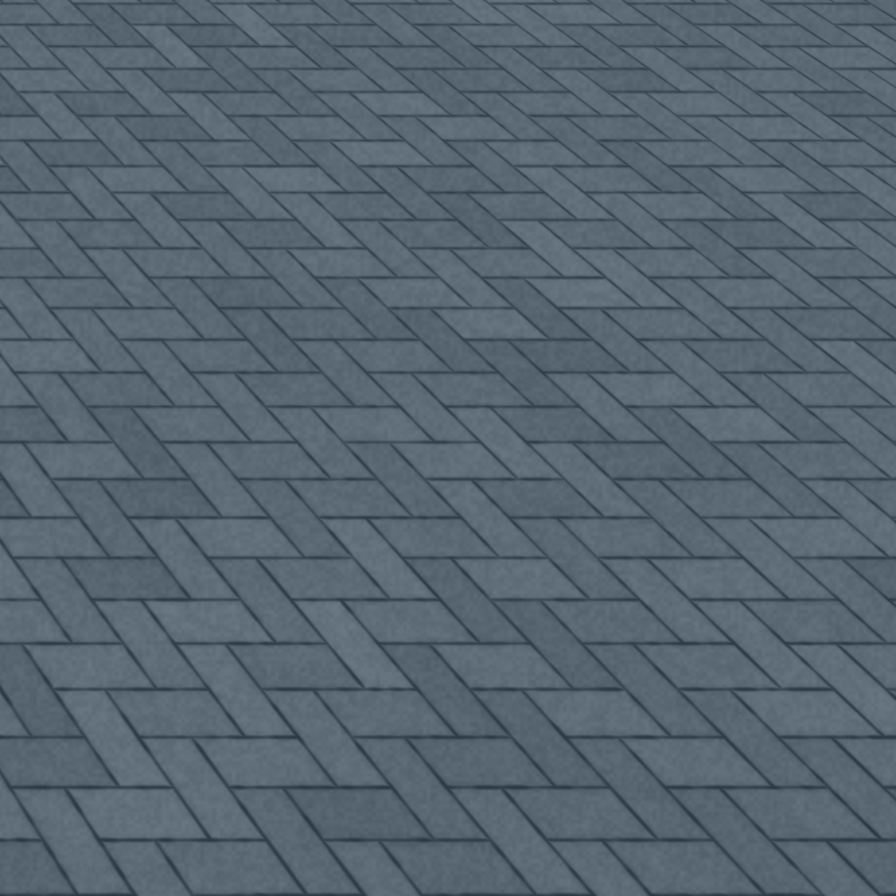
A Shadertoy shader for this texture:

```glsl
// Blue-grey herringbone paving seen at a slant, receding toward a far horizon.
// Each point is projected onto the ground grid, assigned to a 2x1 or 1x2 brick,
// then shaded by a per-brick tone, fine speckle and soft dark joints.

float hash(vec2 p) {
    vec3 h = fract(p.xyx * vec3(0.1031, 0.1030, 0.0973));
    h += dot(h, h.yzx + 33.33);
    return fract((h.x + h.y) * h.z);
}

float noise(vec2 p) {
    vec2 i = floor(p), f = fract(p);
    f = f * f * (3.0 - 2.0 * f);
    return mix(mix(hash(i), hash(i + vec2(1, 0)), f.x),
               mix(hash(i + vec2(0, 1)), hash(i + vec2(1, 1)), f.x), f.y);
}

void mainImage(out vec4 fragColor, in vec2 fragCoord) {
    vec2 uv = fragCoord / iResolution.xy;

    // Perspective: depth is the distance below the horizon
    float depth = 2.5195 - uv.y;
    vec2 ground = vec2((uv.x + 1.4935) / (0.0254 * depth) - 41.7,
                       100.25 / depth - 40.8);

    // Herringbone: every four cells hold a lying brick and two standing halves
    vec2 cell = floor(ground), local = fract(ground);
    float slot = mod(cell.x + cell.y, 4.0);
    bool lying = slot < 1.5;
    vec2 offset = lying ? vec2(slot, 0.0) : vec2(0.0, slot - 2.0);
    vec2 size = lying ? vec2(2.0, 1.0) : vec2(1.0, 2.0);
    vec2 brick = cell - offset + 200.0;
    local += offset;

    // Distance to the brick edge in canvas units, slightly uneven
    vec2 unitSize = vec2(0.0193 * depth, depth * depth / 100.25);
    vec2 edge = min(local, size - local) * unitSize;
    float wobble = noise(ground * 5.0 + 300.0) - 0.5;
    float dist = min(edge.x, edge.y) + wobble * 0.022 * unitSize.y;
    float jointWidth = 0.030 * unitSize.y;
    float soft = max(0.0023, 0.8 / iResolution.y);
    float face = smoothstep(jointWidth - soft, jointWidth + soft, dist);

    // Brick tone, faint stains and stone speckle
    float tone = (hash(brick) - 0.5) * 0.040;
    tone += (hash(brick + 71.0) - 0.5) * 0.018;
    tone += (noise(ground * 0.45 + 90.0) - 0.5) * 0.012;
    tone += (noise(ground * 3.0 + 500.0) - 0.5) * 0.014;
    float speckle = noise(uv * 230.0 + 40.0) - 0.5;
    speckle += 0.6 * (noise(uv.yx * 130.0 + 170.0) - 0.5);
    tone += speckle * 0.036;

    vec3 stone = vec3(0.361, 0.417, 0.460) + tone * vec3(1.0, 1.04, 1.04);
    stone -= 0.024 * (1.0 - smoothstep(0.0, 0.17 * unitSize.y, dist));
    vec3 joint = vec3(0.190, 0.240, 0.282) + 0.04 * wobble;

    fragColor = vec4(mix(joint, stone, face), 1.0);
}
```
